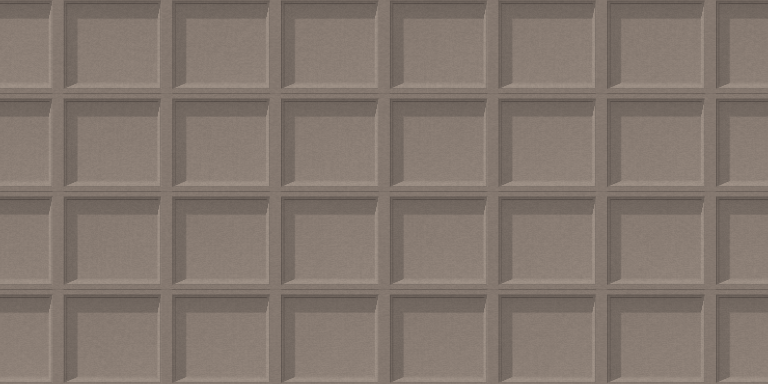
Give the GLSL for this pattern, as a Shadertoy shader.

```glsl
// All lengths are fractions of the canvas height, measured from the top left.
const vec2 PERIOD = vec2(0.2831, 0.2552);
const vec2 PANEL_SIZE = vec2(0.2545, 0.2305);
const vec2 FIRST_CENTRE = vec2(0.2928, 0.1164);
const vec2 SHADOW_REACH = vec2(0.0365, 0.0475);
const vec2 MOULDING = vec2(0.0100, 0.0155);
const float GROOVE_HALF = 0.0011;
const float SHADOW_BLUR = 0.0022;
const float GRAIN_AMOUNT = 0.115;
const float PANEL_VARIATION = 0.012;

const vec3 BASE = vec3(0.53, 0.48, 0.445);
const vec3 SHADE = vec3(0.462, 0.420, 0.390);
const vec3 LIGHT = vec3(0.625, 0.573, 0.532);
const vec3 DARK = vec3(0.33, 0.295, 0.275);

float hash(vec2 p) {
    return fract(sin(dot(p, vec2(127.1, 311.7))) * 43758.5453);
}

float valueNoise(vec2 p) {
    vec2 i = floor(p), f = fract(p);
    f = f * f * (3.0 - 2.0 * f);
    float low = mix(hash(i), hash(i + vec2(1.0, 0.0)), f.x);
    float high = mix(hash(i + vec2(0.0, 1.0)), hash(i + 1.0), f.x);
    return mix(low, high, f.y);
}

// Antialiased line of the given half width around distance zero.
float stroke(float d, float halfWidth, float px) {
    return 1.0 - smoothstep(halfWidth - 0.5 * px, halfWidth + 0.5 * px, abs(d));
}

float grain(vec2 p) {
    float streaks = valueNoise(p * vec2(150.0, 330.0));
    float specks = valueNoise(p * 370.0 + 17.0);
    float clouds = valueNoise(p * 24.0 + 5.0);
    return 0.35 * streaks + 0.55 * specks + 0.1 * clouds - 0.5;
}

// Framing bars, with a joint along the horizontal ones.
vec3 rails(vec2 centred, float px) {
    vec2 toMiddle = 0.5 * PERIOD - abs(centred);
    float onStile = smoothstep(-px, px, abs(centred.x) - 0.5 * PANEL_SIZE.x);
    vec3 col = mix(BASE, SHADE, 0.15);
    float joint = stroke(toMiddle.y, GROOVE_HALF, px);
    return mix(col, DARK, joint * mix(0.6, 0.2, onStile));
}

// Sunken panel: mitred moulding, flat field and the shadow cast from top left.
vec3 recess(vec2 nearEdge, vec2 farEdge, float px) {
    float nearDist = min(nearEdge.x, nearEdge.y);
    float farDist = min(farEdge.x, farEdge.y);
    float edge = min(nearDist, farDist);
    vec2 rise = min(nearEdge, farEdge) / MOULDING;
    float depth = clamp(min(rise.x, rise.y), 0.0, 1.0);
    float facesLight = smoothstep(-px, px, nearDist - farDist);
    float soft = px / MOULDING.x;
    float onMoulding = 1.0 - smoothstep(1.0 - soft, 1.0 + soft, min(rise.x, rise.y));

    // Lit surfaces, brighter toward the lower right
    vec2 across = nearEdge / PANEL_SIZE;
    vec3 col = mix(BASE, LIGHT, 0.12 * across.x + 0.34 * across.y - 0.12);
    col = mix(col, LIGHT, 0.65 * onMoulding * facesLight);

    // The rising moulding shortens the shadow near the far edges
    vec2 reach = SHADOW_REACH * depth - nearEdge;
    float shadow = smoothstep(-1.0, 1.0, max(reach.x, reach.y) / max(SHADOW_BLUR, px));
    float nearFace = onMoulding * (1.0 - facesLight);
    shadow = max(shadow, nearFace);
    col = mix(col, SHADE, shadow);

    // Deeper shade under the top and left lips
    float occlusion = exp(-nearEdge.y / 0.022) + 0.4 * exp(-nearEdge.x / 0.014);
    col = mix(col, DARK, 0.3 * min(occlusion, 1.0) * shadow);

    // Stepped profile lines
    float outer = stroke(edge - 0.0015, GROOVE_HALF, px);
    float inner = stroke(edge - 0.0080, 1.5 * GROOVE_HALF, px);
    float topFace = smoothstep(-px, px, nearEdge.x - nearEdge.y);
    float nearLine = max(0.55 * outer, inner * mix(0.35, 0.85, topFace));
    col = mix(col, DARK, nearLine * (1.0 - facesLight));
    col = mix(col, SHADE, 0.8 * outer * facesLight);
    return mix(col, LIGHT, 0.5 * inner * facesLight * (1.0 - shadow));
}

void mainImage(out vec4 fragColor, in vec2 fragCoord) {
    float px = 1.0 / iResolution.y;
    vec2 p = vec2(fragCoord.x, iResolution.y - fragCoord.y) * px;

    // Repeat the cell
    vec2 cell = (p - FIRST_CENTRE) / PERIOD + 0.5;
    vec2 centred = (fract(cell) - 0.5) * PERIOD;
    vec2 nearEdge = 0.5 * PANEL_SIZE + centred;
    vec2 farEdge = 0.5 * PANEL_SIZE - centred;
    float inside = min(min(nearEdge.x, nearEdge.y), min(farEdge.x, farEdge.y));
    float panelMask = smoothstep(-0.5 * px, 0.5 * px, inside);

    vec3 col = mix(rails(centred, px), recess(nearEdge, farEdge, px), panelMask);

    // Painted grain and a faint tone shift per panel
    col *= 1.0 + GRAIN_AMOUNT * grain(p);
    col *= 1.0 + PANEL_VARIATION * (hash(floor(cell)) - 0.5) * panelMask;
    fragColor = vec4(col, 1.0);
}
```
